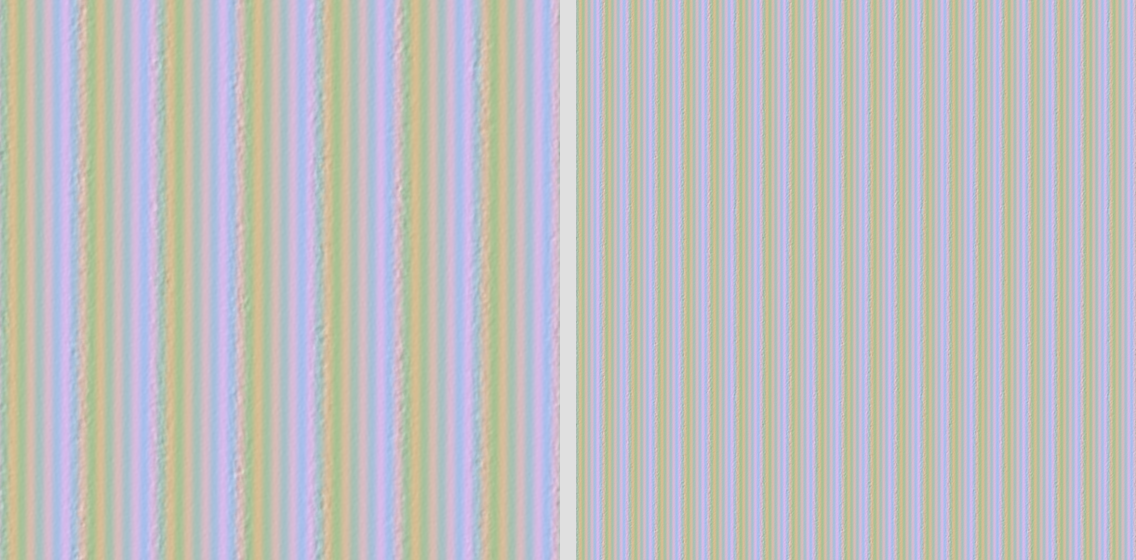
Left: one tile. Right: repeated 3 by 3.
This pattern is drawn by a Shadertoy shader. Its source:

```glsl
const float TAU = 6.2831853;
const float FINE_STRIPES = 32.0;
const float WIDE_BANDS = 7.0;
const vec2 LIGHT_STEP = vec2(-0.0013, 0.0008);

vec3 hash3(vec2 p) {
    vec3 q = fract(p.xyx * vec3(0.1031, 0.1030, 0.0973));
    q += dot(q, q.yxz + 33.33);
    return fract((q.xxy + q.yzz) * q.zyx);
}

// Cellular noise: soft round bumps around scattered points, wrapping at the canvas edge
float bumps(vec2 uv, vec2 cells, float seed) {
    vec2 p = uv * cells;
    vec2 cell = floor(p);
    float height = 0.0;
    for (int j = -1; j <= 1; j++) {
        for (int i = -1; i <= 1; i++) {
            vec2 neighbour = cell + vec2(i, j);
            vec3 rnd = hash3(mod(neighbour, cells) + seed);
            vec2 d = neighbour + rnd.xy - p;
            float falloff = max(0.0, 1.0 - dot(d, d));
            height += (rnd.z - 0.35) * falloff * falloff;
        }
    }
    return height;
}

// Height difference along the light direction
float emboss(vec2 uv, vec2 cells, float seed, vec2 lightStep) {
    return bumps(uv - lightStep, cells, seed) - bumps(uv + lightStep, cells, seed);
}

// Rough strips between wide bands, uneven along their length
float roughness(vec2 uv, float bands) {
    float strip = pow(0.5 + 0.5 * cos(TAU * bands * uv.x), 5.0);
    float patches = sin(TAU * (3.0 * uv.y + 2.0 * uv.x))
                  + sin(TAU * (7.0 * uv.y - 5.0 * uv.x) + 1.7)
                  + sin(TAU * (13.0 * uv.y + 4.0 * uv.x) + 4.1);
    return strip * (0.7 + 0.16 * patches);
}

// Fine stripes swing the red channel, wide skewed bands the blue one
vec3 stripeColour(float x, float stripes, float bands) {
    float fine = -sin(TAU * stripes * x);
    float phase = TAU * bands * x;
    float wide = -(sin(phase) + 0.25 * sin(2.0 * phase));
    return vec3(0.75, 0.745, 0.75) + vec3(0.095, -0.008, 0.0) * fine
         + vec3(0.0, -0.004, 0.16) * wide;
}

void mainImage(out vec4 fragColor, in vec2 fragCoord) {
    vec2 uv = fragCoord / iResolution.xy;
    float rough = roughness(uv, WIDE_BANDS);

    // Bumps nudge the stripe edges inside the rough strips
    float nudge = 0.004 * rough * bumps(uv, vec2(120.0, 90.0), 17.0);
    vec3 colour = stripeColour(uv.x + nudge, FINE_STRIPES, WIDE_BANDS);

    // Plaster relief: coarse in the strips, faint grain everywhere
    float coarse = emboss(uv, vec2(128.0, 104.0), 5.0, LIGHT_STEP);
    float grain = emboss(uv, vec2(210.0, 190.0), 41.0, LIGHT_STEP);
    colour -= coarse * (0.006 + 0.16 * rough) + grain * (0.018 + 0.04 * rough);

    fragColor = vec4(clamp(colour, 0.0, 1.0), 1.0);
}
```
